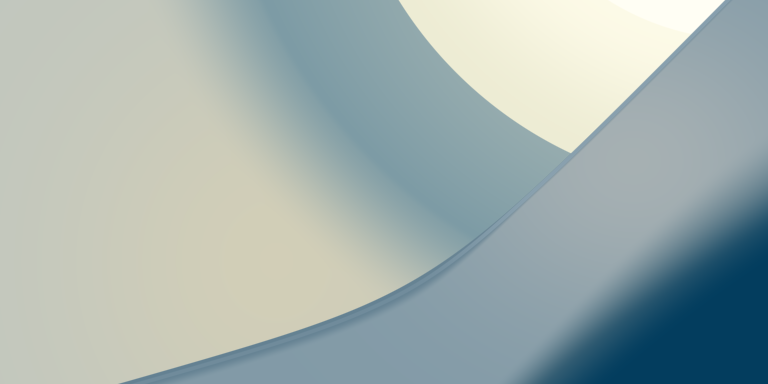
Give the GLSL for this background, as a WebGL 1 fragment shader.

```glsl
precision highp float;
// Abstract paper-like background: concentric cream discs, a soft shaded ring and a sweeping blue fold.
uniform vec2 u_resolution;

#define DISC_CENTER vec2(1.938, 1.56)
#define CORE_RADIUS 0.663
#define DISC_RADIUS 1.06
#define RING_RADIUS 1.375
#define SHADOW_REACH 0.29
#define FOLD_BEND_X 1.13
#define FOLD_BEND_WIDTH 0.14
#define FOLD_SLOPE 0.282
#define FOLD_RISE 0.73

const vec3 WALL_COOL = vec3(0.755, 0.778, 0.745);
const vec3 WALL_WARM = vec3(0.822, 0.808, 0.718);
const vec3 RING_DARK = vec3(0.485, 0.605, 0.645);
const vec3 RING_LIGHT = vec3(0.605, 0.685, 0.690);
const vec3 CREAM = vec3(0.930, 0.925, 0.830);
const vec3 CREAM_BRIGHT = vec3(0.990, 0.980, 0.905);
const vec3 FOLD_SHADE = vec3(0.510, 0.605, 0.655);
const vec3 FOLD_LIGHT = vec3(0.650, 0.690, 0.700);
const vec3 RIM_DARK = vec3(0.330, 0.455, 0.530);
const vec3 RIM_LIGHT = vec3(0.570, 0.660, 0.715);
const vec3 SLATE = vec3(0.270, 0.410, 0.480);
const vec3 NAVY = vec3(0.010, 0.240, 0.370);

// Soft round spot: 1 at the center, falling off with the given size.
float glow(vec2 p, vec2 center, vec2 size) {
  vec2 q = (p - center) / size;
  return exp(-dot(q, q));
}

// Signed distance to the fold's upper edge, positive above it.
float foldDistance(vec2 p) {
  float e = exp((p.x - FOLD_BEND_X) / FOLD_BEND_WIDTH);
  float height = FOLD_SLOPE * p.x - 0.087 + FOLD_RISE * FOLD_BEND_WIDTH * log(1.0 + e);
  float slope = FOLD_SLOPE + FOLD_RISE * e / (1.0 + e);
  return (p.y - height) / sqrt(1.0 + slope * slope);
}

// Wall, shaded ring and cream discs, all sharing one center.
vec3 backdrop(vec2 p, float px) {
  float r = length(p - DISC_CENTER);
  vec3 wall = mix(WALL_COOL, WALL_WARM, glow(p, vec2(0.72, 0.32), vec2(0.55, 0.60)));
  float shade = 1.0 - smoothstep(-0.06, SHADOW_REACH, r - RING_RADIUS);
  wall = mix(wall, RING_DARK, shade);

  float across = clamp((RING_RADIUS - r) / (RING_RADIUS - DISC_RADIUS), 0.0, 1.0);
  vec3 ring = mix(RING_DARK, RING_LIGHT, across * (1.1 - 0.4 * p.y));
  vec3 color = mix(wall, ring, smoothstep(0.015, -0.015, r - RING_RADIUS));

  vec3 disc = mix(CREAM, CREAM_BRIGHT, smoothstep(DISC_RADIUS, CORE_RADIUS, r));
  disc = mix(disc, vec3(1.0, 0.995, 0.955), smoothstep(px, -px, r - CORE_RADIUS));
  return mix(color, disc, smoothstep(px, -px, r - DISC_RADIUS));
}

// Lit fold surface with a rim along its edge and a deep blue hollow.
vec3 fold(vec2 p, float depth, float px) {
  vec3 color = mix(FOLD_SHADE, FOLD_LIGHT, glow(p, vec2(1.65, 0.58), vec2(0.50, 0.42)));

  // Rim narrows toward the upper right.
  float narrow = smoothstep(1.05, 1.40, p.x);
  float width = mix(0.032, 0.011, narrow);
  color = mix(color, RIM_DARK, 0.65 * smoothstep(width * 1.5, width * 0.5, depth));
  float line = smoothstep(0.005 + px, 0.005 - px, abs(depth - width * 0.45));
  color = mix(color, RIM_LIGHT, line * mix(0.25, 0.75, narrow));

  // Hollow: blurred boundary that widens to the right.
  float x = p.x - 1.354;
  float below = x - 0.27 * x * x - p.y;
  float blur = 0.07 + 0.06 * smoothstep(0.0, 0.6, x);
  vec3 hollow = mix(SLATE, NAVY, smoothstep(-0.02, 0.22, below));
  return mix(color, hollow, smoothstep(-blur, blur, below));
}

void main() {
  vec2 p = gl_FragCoord.xy / u_resolution * vec2(2.0, 1.0);
  float px = 0.8 / u_resolution.y;
  float d = foldDistance(p);
  vec3 color = mix(fold(p, -d, px), backdrop(p, px), smoothstep(-px, px, d));
  gl_FragColor = vec4(color, 1.0);
}
```
